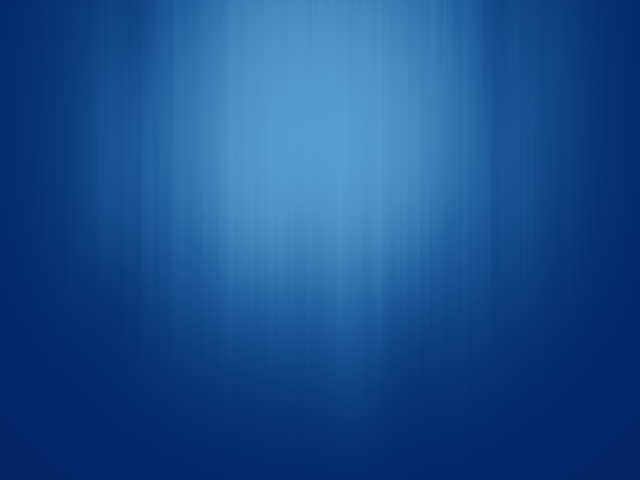
Give the GLSL for this background, as a Shadertoy shader.

```glsl
// Soft blue curtain of light: a lopsided Gaussian glow sets a brightness level,
// broad patches and tall stretched noise bend it into vertical streaks,
// and a ramp of blues turns the level into colour.

const int STOPS = 8;
const vec3 BLUES[STOPS] = vec3[STOPS](
    vec3(0.005, 0.14, 0.41), vec3(0.02, 0.18, 0.45),
    vec3(0.05, 0.24, 0.50), vec3(0.09, 0.31, 0.57),
    vec3(0.14, 0.39, 0.64), vec3(0.22, 0.48, 0.71),
    vec3(0.29, 0.56, 0.76), vec3(0.33, 0.62, 0.82));

// Sine-free hash of a lattice point
float hash(vec2 p) {
    vec3 q = fract(vec3(p.xyx) * 0.1031);
    q += dot(q, q.yzx + 33.33);
    return fract((q.x + q.y) * q.z);
}

// Smooth value noise, centred on zero
float noise(vec2 p) {
    vec2 cell = floor(p);
    vec2 f = fract(p);
    f = f * f * (3.0 - 2.0 * f);
    float low = mix(hash(cell), hash(cell + vec2(1.0, 0.0)), f.x);
    float high = mix(hash(cell + vec2(0.0, 1.0)), hash(cell + 1.0), f.x);
    return mix(low, high, f.y) - 0.5;
}

float glow(vec2 uv, vec2 center, vec2 radius) {
    vec2 d = (uv - center) / radius;
    return exp(-dot(d, d));
}

// Main light, falling off faster below its centre than above
float mainLight(vec2 uv) {
    vec2 center = vec2(0.5, 0.70);
    float reach = mix(0.45, 0.65, step(center.y, uv.y));
    return glow(uv, center, vec2(0.34, reach));
}

// Broad bright and dark folds of the curtain
float folds(vec2 uv) {
    float bright = 0.06 * glow(uv, vec2(0.16, 0.66), vec2(0.04, 0.25))
                 + 0.06 * glow(uv, vec2(0.40, 0.54), vec2(0.05, 0.20))
                 + 0.05 * glow(uv, vec2(0.87, 0.88), vec2(0.06, 0.35))
                 + 0.05 * glow(uv, vec2(0.55, 0.20), vec2(0.06, 0.16));
    float dark = 0.10 * glow(uv, vec2(0.215, 1.0), vec2(0.035, 0.20))
               + 0.05 * glow(uv, vec2(0.47, 0.48), vec2(0.035, 0.20))
               + 0.06 * glow(uv, vec2(0.775, 0.95), vec2(0.035, 0.30))
               + 0.05 * glow(uv, vec2(0.18, 0.36), vec2(0.05, 0.14))
               + 0.04 * glow(uv, vec2(0.64, 0.28), vec2(0.05, 0.18));
    return bright - dark;
}

// Octaves of noise stretched into thin vertical lines
float streaks(vec2 uv) {
    float sum = 0.0;
    float frequency = 22.0;
    float amplitude = 0.035;
    for (int i = 0; i < 4; i++) {
        sum += amplitude * noise(vec2(uv.x * frequency, uv.y * 2.0 + float(i) * 17.0));
        frequency *= 2.15;
        amplitude *= 0.95;
    }
    return sum;
}

vec3 blueRamp(float level) {
    float position = clamp(level, 0.0, 1.0) * float(STOPS - 1);
    int i = min(int(position), STOPS - 2);
    return mix(BLUES[i], BLUES[i + 1], position - float(i));
}

void mainImage(out vec4 fragColor, in vec2 fragCoord) {
    vec2 uv = fragCoord / iResolution.xy;
    float light = mainLight(uv);
    float streakStrength = smoothstep(0.0, 0.5, light);
    float level = light + folds(uv) + streaks(uv) * streakStrength;
    fragColor = vec4(blueRamp(level), 1.0);
}
```
